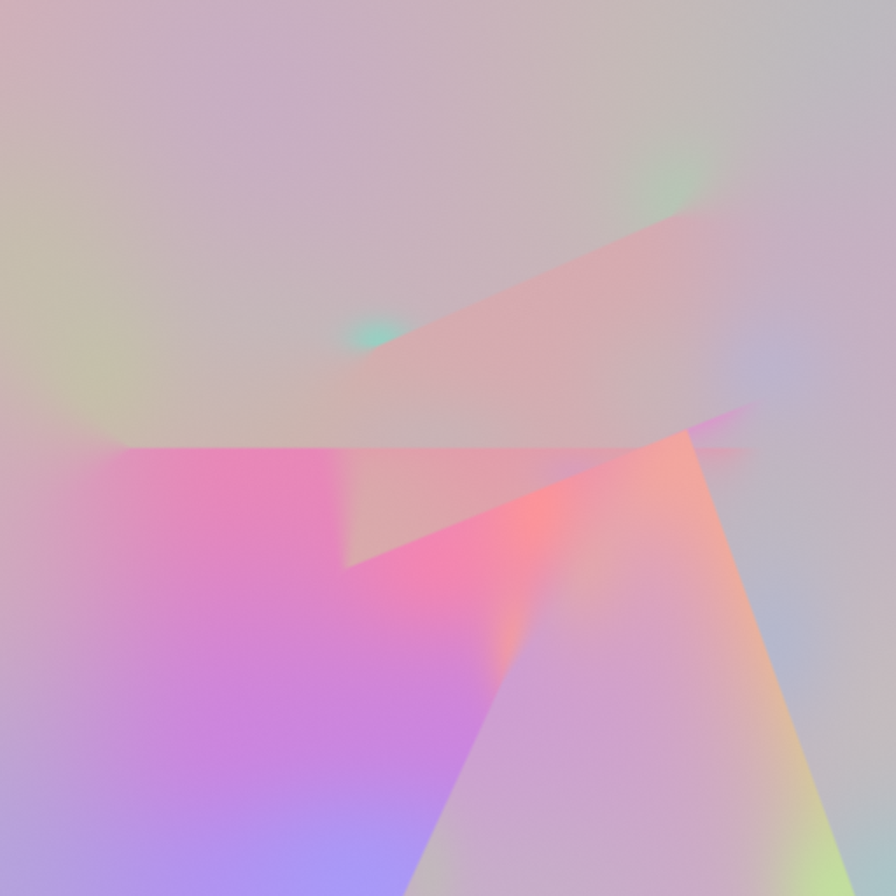
Write a WebGL 2 fragment shader that draws this background.

```glsl
#version 300 es
precision highp float;
// Pastel light fields divided by a few slanted edges, like folded tinted glass.
// Each field is a gradient with soft elliptical glows; each edge is a half plane
// that is crisp along its segment and fans out into a penumbra past its ends.

uniform vec2 u_resolution;
out vec4 fragColor;

float hash(vec2 p) {
  return fract(sin(dot(p, vec2(127.1, 311.7))) * 43758.5453);
}

// Signed distance to the line a-b, positive on its left side
float lineSide(vec2 p, vec2 a, vec2 b) {
  vec2 dir = normalize(b - a);
  return dot(p - a, vec2(-dir.y, dir.x));
}

// Coverage of the left side, blurred by how far p lies past the segment
float edge(vec2 p, vec2 a, vec2 b, float fan) {
  float along = dot(p - a, normalize(b - a));
  float past = max(max(-along, along - length(b - a)), 0.0);
  float soft = 0.003 + fan * past;
  return smoothstep(-soft, soft, lineSide(p, a, b));
}

// Blend a soft elliptical tint into a colour
vec3 glow(vec3 base, vec3 tint, vec2 p, vec2 centre, vec2 radius) {
  vec2 q = (p - centre) / radius;
  return mix(base, tint, exp(-dot(q, q)));
}

vec3 skyField(vec2 p) {
  vec3 c = vec3(0.79, 0.70, 0.73);
  c = glow(c, vec3(0.82, 0.69, 0.72), p, vec2(0.0, 1.0), vec2(0.2));
  c = glow(c, vec3(0.785, 0.68, 0.765), p, vec2(0.27, 0.88), vec2(0.22));
  c = glow(c, vec3(0.78, 0.73, 0.71), p, vec2(0.76, 0.88), vec2(0.16, 0.25));
  c = glow(c, vec3(0.73, 0.735, 0.745), p, vec2(1.0, 0.9), vec2(0.23, 0.4));
  c = glow(c, vec3(0.775, 0.74, 0.68), p, vec2(0.02, 0.69), vec2(0.16, 0.17));
  c = glow(c, vec3(0.77, 0.72, 0.725), p, vec2(0.3, 0.6), vec2(0.16, 0.12));
  c = glow(c, vec3(0.755, 0.77, 0.66), p, vec2(0.11, 0.56), vec2(0.09, 0.11));
  c = glow(c, vec3(0.72, 0.77, 0.71), p, vec2(0.76, 0.78), vec2(0.06));
  return glow(c, vec3(0.60, 0.81, 0.76), p, vec2(0.423, 0.62), vec2(0.035, 0.024));
}

// Rosy panel that turns lilac and grey toward the right
vec3 panelField(vec2 p) {
  vec3 c = mix(vec3(0.84, 0.67, 0.69), vec3(0.775, 0.69, 0.76), smoothstep(0.68, 0.9, p.x));
  c = glow(c, vec3(0.80, 0.71, 0.67), p, vec2(0.28, 0.53), vec2(0.17, 0.1));
  c = glow(c, vec3(0.79, 0.70, 0.71), p, vec2(0.48, 0.51), vec2(0.12, 0.05));
  c = glow(c, vec3(0.80, 0.70, 0.71), p, vec2(0.73, 0.57), vec2(0.08));
  c = glow(c, vec3(0.74, 0.70, 0.81), p, vec2(0.86, 0.58), vec2(0.07));
  c = glow(c, vec3(0.745, 0.715, 0.755), p, vec2(0.86, 0.41), vec2(0.14));
  c = glow(c, vec3(0.77, 0.735, 0.745), p, vec2(1.0, 0.2), vec2(0.2));
  c = glow(c, vec3(0.71, 0.72, 0.80), p, vec2(0.86, 0.28), vec2(0.07, 0.1));
  return glow(c, vec3(0.67, 0.77, 0.78), p, vec2(1.0, 0.0), vec2(0.11));
}

// Blue to magenta rise, muted at the left, warm at the right
vec3 magentaField(vec2 p) {
  vec3 c = mix(vec3(0.70, 0.57, 0.94), vec3(0.80, 0.52, 0.87), smoothstep(0.0, 0.18, p.y));
  c = mix(c, vec3(0.91, 0.53, 0.72), smoothstep(0.15, 0.5, p.y));
  vec3 muted = mix(vec3(0.71, 0.64, 0.86), vec3(0.81, 0.67, 0.74), smoothstep(0.0, 0.4, p.y));
  c = mix(c, muted, 1.0 - smoothstep(-0.05, 0.27, p.x));
  c = glow(c, vec3(0.66, 0.60, 0.97), p, vec2(0.4, 0.0), vec2(0.13, 0.1));
  c = glow(c, vec3(0.95, 0.52, 0.70), p, vec2(0.49, 0.38), vec2(0.1, 0.08));
  c = glow(c, vec3(0.99, 0.58, 0.60), p, vec2(0.61, 0.43), vec2(0.08, 0.1));
  return glow(c, vec3(0.95, 0.61, 0.63), p, vec2(0.58, 0.28), vec2(0.035, 0.07));
}

// Orchid cone with a warm rim at the given depth from its right side
vec3 coneField(vec2 p, float depth) {
  vec3 c = vec3(0.81, 0.61, 0.83);
  c = glow(c, vec3(0.78, 0.68, 0.79), p, vec2(0.58, -0.02), vec2(0.25, 0.15));
  c = glow(c, vec3(0.76, 0.72, 0.74), p, vec2(0.48, 0.02), vec2(0.035, 0.08));
  c = glow(c, vec3(0.87, 0.65, 0.70), p, vec2(0.65, 0.38), vec2(0.06, 0.09));
  vec3 rim = mix(vec3(0.79, 0.82, 0.62), vec3(0.94, 0.67, 0.61), smoothstep(-0.05, 0.42, p.y));
  c = mix(c, rim, exp(-max(depth, 0.0) / 0.09));
  c = glow(c, vec3(0.95, 0.65, 0.62), p, vec2(0.74, 0.5), vec2(0.12, 0.1));
  return glow(c, vec3(0.76, 0.87, 0.62), p, vec2(0.94, 0.0), vec2(0.07, 0.08));
}

void main() {
  vec2 p = gl_FragCoord.xy / u_resolution;
  vec2 tipLeft = vec2(0.39, 0.367), tipRight = vec2(0.857, 0.558);
  vec2 coneFoot = vec2(0.955, -0.002), coneTop = vec2(0.765, 0.525);

  // Upper panes
  vec3 panel = panelField(p);
  vec3 magenta = magentaField(p);
  vec3 col = mix(skyField(p), panel, edge(p, vec2(0.75, 0.759), vec2(0.42, 0.613), 0.8));

  // Strip hanging below the level edge
  vec3 strip = glow(vec3(0.85, 0.665, 0.67), vec3(0.88, 0.63, 0.67), p, vec2(0.55, 0.48), vec2(0.09));
  strip = glow(strip, vec3(0.84, 0.62, 0.74), p, vec2(0.64, 0.475), vec2(0.04, 0.025));
  float soft = 0.01 + 0.2 * max(p.y - tipLeft.y, 0.0);
  vec3 below = mix(magenta, strip, smoothstep(-soft, soft, p.x - tipLeft.x + 0.005));
  below = mix(below, panel, smoothstep(0.7, 0.775, p.x));
  float bar = exp(-max(0.5 - p.y, 0.0) / 0.022) * smoothstep(0.36, 0.42, p.x);
  bar *= 1.0 - smoothstep(0.8, 0.86, p.x);
  below = mix(below, vec3(0.89, 0.61, 0.67), 0.75 * bar);
  col = mix(col, below, edge(p, vec2(0.85, 0.5), vec2(0.145, 0.5), 1.0));

  // Thin violet tip of the slanted edge
  float underSlant = edge(p, tipRight, tipLeft, 0.5);
  float slantDepth = max(lineSide(p, tipRight, tipLeft), 0.0);
  float tip = exp(-slantDepth / 0.018) * smoothstep(0.73, 0.77, p.x);
  tip *= 1.0 - smoothstep(0.79, 0.865, p.x);
  col = mix(col, vec3(0.86, 0.59, 0.80), underSlant * tip);

  // Cone and magenta pane under the slanted edge
  float depth = lineSide(p, coneFoot, coneTop);
  float split = edge(p, vec2(0.56, 0.238), vec2(0.45, 0.0), 0.25);
  vec3 lower = mix(magenta, coneField(p, depth), split);
  col = mix(col, lower, underSlant * edge(p, coneFoot, coneTop, 0.3));

  // Faint grain against banding
  col += (hash(floor(p * 512.0)) - 0.5) * 0.006;
  fragColor = vec4(col, 1.0);
}
```
